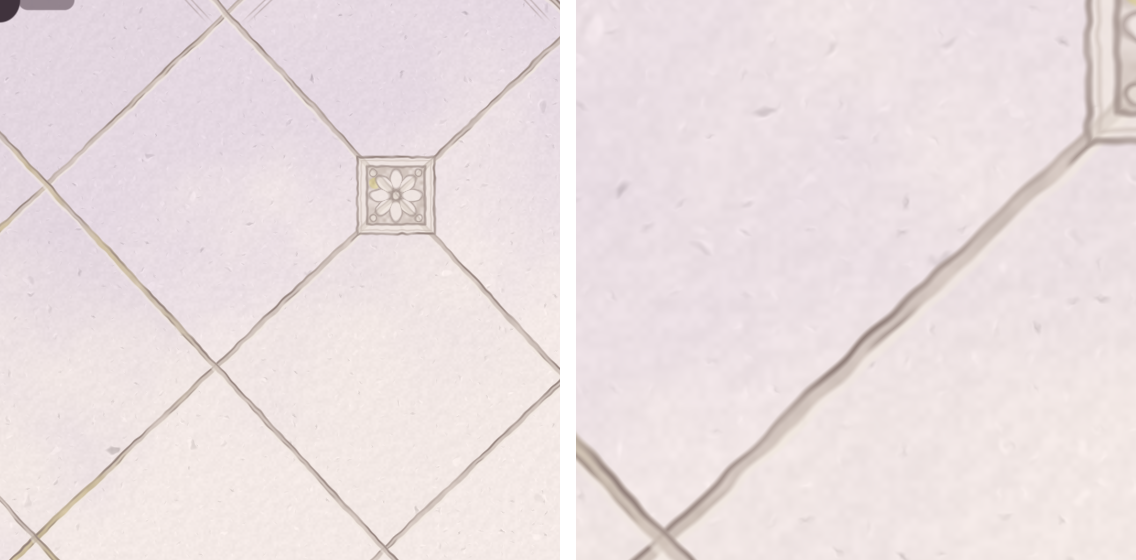
Left: the whole. Right: its middle third, enlarged.
This texture is drawn by a Shadertoy shader. Its source:

```glsl
// Pale diagonal floor tiles with worn beige grout and a small carved flower inset.
#define AXIS_U vec2(0.3216, 0.3060)   // lattice step, up and right
#define AXIS_V vec2(0.3020, -0.3255)  // lattice step, down and right
#define INSET_POS vec2(0.707, 0.651)
#define INSET_HALF 0.070
#define GROUT_HALF 0.0056
#define PIT_DENSITY 0.26
#define TILE_TOP vec3(0.892, 0.842, 0.880)
#define TILE_LOW vec3(0.955, 0.915, 0.902)
#define GROUT_COL vec3(0.80, 0.745, 0.715)
#define DARK_COL vec3(0.57, 0.50, 0.48)
#define CREAM_COL vec3(0.945, 0.910, 0.875)

float hash(vec2 p) {
    vec3 q = fract(p.xyx * 0.1031);
    q += dot(q, q.yzx + 33.33);
    return fract((q.x + q.y) * q.z);
}

float noise(vec2 p) {
    vec2 i = floor(p), f = fract(p);
    f = f * f * (3.0 - 2.0 * f);
    return mix(mix(hash(i), hash(i + vec2(1, 0)), f.x),
               mix(hash(i + vec2(0, 1)), hash(i + 1.0), f.x), f.y);
}

float fbm(vec2 p) {
    float sum = 0.0, amp = 0.5;
    for (int i = 0; i < 4; i++) {
        sum += amp * noise(p);
        p = p * 2.03 + 17.0;
        amp *= 0.5;
    }
    return sum / 0.9375;
}

// Coverage of a shape from its signed distance in canvas units
float cover(float d) {
    float soft = max(0.8 / iResolution.y, 0.0019);
    return 1.0 - smoothstep(-soft, soft, d);
}

float boxDist(vec2 p, float halfSize) {
    p = abs(p) - halfSize;
    return length(max(p, 0.0)) + min(max(p.x, p.y), 0.0);
}

// Glazed surface: slow tint, fine relief and scattered pits of three sizes
vec3 tileSurface(vec2 p, vec2 tile) {
    float tint = 1.0 - p.y + 0.35 * (p.x - 0.5) + 0.7 * (fbm(p * 6.0) - 0.5);
    vec3 col = mix(TILE_TOP, TILE_LOW, smoothstep(0.05, 0.95, tint));
    col += 0.012 * (hash(tile + 40.0) - 0.5);
    col += 0.020 * (noise(p * 90.0) - noise(p * 90.0 + vec2(0.4, -0.4)));
    col += 0.022 * (noise(p * 230.0) - 0.5);
    for (int layer = 0; layer < 3; layer++) {
        float size = float(layer), scale = 13.0 * pow(2.0, size);
        vec2 g = p * scale + 9.0 * size, id = floor(g);
        vec2 q = fract(g) - 0.3 - 0.4 * vec2(hash(id + 3.0), hash(id + 8.0));
        q += 0.12 * (vec2(noise(g * 7.0), noise(g * 7.0 + 5.0)) - 0.5);
        float turn = 6.2832 * hash(id + 21.0);
        vec2 along = vec2(cos(turn), sin(turn));
        vec2 local = vec2(dot(q, along) * 0.5, dot(q, vec2(-along.y, along.x)));
        float pit = (length(local) - 0.03 - 0.05 * hash(id + 5.0)) / scale;
        float glint = (length(local - vec2(0.03, 0.07)) - 0.06) / scale;
        float present = step(1.0 - PIT_DENSITY * (0.3 + 0.6 * size), hash(id));
        float depth = 0.16 * hash(id + 6.0) * hash(id + 14.0);
        col += present * (0.03 * cover(glint) - depth * cover(pit));
    }
    return col;
}

// One joint: patchy cream lip, mottled fill, broken dark edges
vec3 addGrout(vec3 col, float d, vec2 p, float seed) {
    float wear = fbm(p * 9.0 + seed), grit = noise(p * 75.0 + seed);
    float w = GROUT_HALF * mix(0.6, 1.25, wear);
    d += 0.0024 * (noise(p * 30.0 + seed) - 0.5) + 0.0022 * (grit - 0.5);
    float stain = smoothstep(0.35, 0.7, wear) * (1.0 - smoothstep(0.1, 0.5, p.x));
    vec3 fill = GROUT_COL - vec3(0.02, 0.03, 0.15) * stain;
    fill += 0.13 * (fbm(p * 45.0 + seed) - 0.5);
    float lip = mix(0.3, 0.9, noise(p * 22.0 + seed + 7.0));
    col = mix(col, CREAM_COL, lip * cover(abs(d + 1.1 * w) - 0.6 * w));
    col = mix(col, fill, 0.85 * cover(abs(d) - 0.9 * w));
    float edge = smoothstep(0.15, 0.85, noise(p * 24.0 + seed));
    col = mix(col, DARK_COL, mix(0.25, 1.0, edge) * cover(abs(d - 0.6 * w) - 0.28 * w));
    float back = smoothstep(0.5, 0.9, noise(p * 33.0 + seed + 19.0));
    return mix(col, DARK_COL, 0.7 * back * cover(abs(d + 0.6 * w) - 0.2 * w));
}

// Square inset: framed panel, eight petals and corner beads
vec3 addInset(vec3 col, vec2 p) {
    vec2 q = (p - INSET_POS) / INSET_HALF;
    q += 0.035 * (vec2(noise(p * 110.0), noise(p * 110.0 + 31.0)) - 0.5);
    float frame = boxDist(q, 1.0);
    vec3 glaze = mix(col, CREAM_COL, 0.6);
    col = mix(col, glaze, cover(frame * INSET_HALF));
    float worn = mix(0.5, 1.0, noise(p * 60.0));
    col = mix(col, DARK_COL, worn * cover((abs(frame + 0.02) - 0.03) * INSET_HALF));
    col = mix(col, GROUT_COL, 0.6 * cover((abs(frame + 0.11) - 0.02) * INSET_HALF));
    float panel = boxDist(q, 0.74);
    vec3 ground = mix(GROUT_COL, glaze, 0.8 * noise(p * 150.0));
    ground.b -= 0.14 * cover(length(q - vec2(-0.55, 0.32)) * INSET_HALF - 0.010);
    col = mix(col, ground, cover(panel * INSET_HALF));
    col = mix(col, DARK_COL, 0.6 * cover((abs(panel) - 0.03) * INSET_HALF));
    float sector = mod(atan(q.y, q.x) + 0.3927, 0.7854) - 0.3927;
    vec2 petalPos = length(q) * vec2(cos(sector), sin(sector)) - vec2(0.41, 0.0);
    float petal = (length(petalPos / vec2(0.27, 0.155)) - 1.0) * 0.155;
    float bead = length(abs(q) - 0.58) - 0.09;
    float flower = min(petal, bead);
    col = mix(col, glaze, cover(flower * INSET_HALF));
    col = mix(col, DARK_COL, 0.55 * cover((abs(flower) - 0.018) * INSET_HALF));
    float heart = length(q) - 0.11;
    col = mix(col, glaze, cover(heart * INSET_HALF));
    return mix(col, DARK_COL, 0.6 * cover((abs(heart) - 0.025) * INSET_HALF));
}

void mainImage(out vec4 fragColor, in vec2 fragCoord) {
    vec2 p = fragCoord / iResolution.y;
    vec2 lattice = inverse(mat2(AXIS_U, AXIS_V)) * (p - INSET_POS);
    float spacing = abs(AXIS_U.x * AXIS_V.y - AXIS_U.y * AXIS_V.x) / length(AXIS_U);
    vec2 joint = (fract(lattice + 0.5) - 0.5) * spacing;
    vec3 col = tileSurface(p, floor(lattice));

    // Faint double border beside the joints of the top row
    float border = min(abs(joint.x + 0.034), abs(joint.y - 0.034));
    float row = smoothstep(0.955, 0.985, p.y);
    col = mix(col, DARK_COL, 0.4 * row * cover(abs(border - 0.004) - 0.0012));

    col = addGrout(col, -joint.y, p, 11.0);
    col = addGrout(col, joint.x, p, 47.0);
    col = addInset(col, p);

    // Dark object reaching in at the upper left corner
    vec2 c = p - vec2(0.0, 1.0);
    float strip = length(c - vec2(clamp(c.x, 0.05, 0.115), 0.0)) - 0.018;
    col = mix(col, vec3(0.52, 0.46, 0.50), 0.85 * cover(strip));
    col = mix(col, vec3(0.25, 0.20, 0.24), cover(length(c * vec2(1.0, 0.9)) - 0.036));
    fragColor = vec4(clamp(col, 0.0, 1.0), 1.0);
}
```
